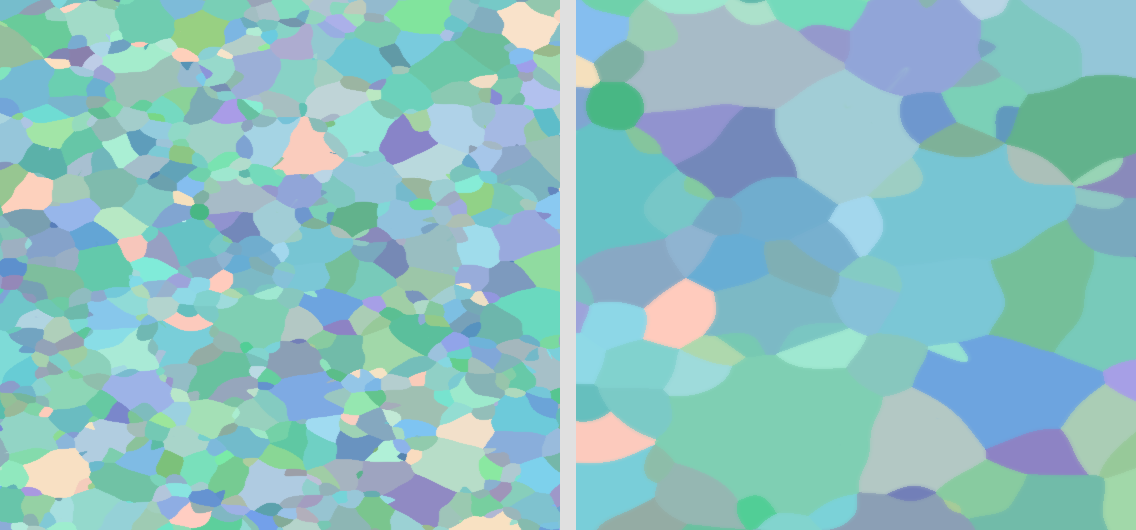
Left, the full canvas; right, a detail of the centre.
This pattern is drawn by a Shadertoy shader. Its source:

```glsl
// Mosaic of flattened pastel grains in teal, blue and green with a few warm ones.
// Each grain is a cell of an additively weighted Voronoi diagram: a random radius
// per site makes large rounded grains push small ones into the gaps.

#define ROWS 35.0         // grid rows over the canvas height
#define STRETCH 1.42      // width to height ratio of the grains
#define MAX_RADIUS 1.5    // weight of the largest grains, in grid cells
#define SIZE_CONTRAST 4.0 // higher means fewer large grains
#define WOBBLE 0.07       // waviness of the grain outlines
#define EDGE_SOFT 0.0022  // edge width as a share of the height
#define TINT_SPREAD 0.26  // colour variation inside a family
#define SHADE_SPREAD 0.15 // brightness variation inside a family

vec3 hash3(vec2 cell, float seed) {
    vec3 q = fract(vec3(cell.xyx + seed) * vec3(0.1031, 0.1030, 0.0973));
    q += dot(q, q.yxz + 33.33);
    return fract((q.xxy + q.yzz) * q.zyx);
}

// Picks a colour family by its share, then varies tint and shade.
vec3 grainColor(vec2 cell) {
    vec3 pick = hash3(cell, 71.7);
    vec3 tint = hash3(cell, 139.3) - 0.5;
    float family = pick.x;
    vec3 color = vec3(0.56, 0.81, 0.77);                         // teal
    if (family > 0.35) color = vec3(0.56, 0.74, 0.80);           // mist blue
    if (family > 0.63) color = vec3(0.50, 0.64, 0.80);           // periwinkle
    if (family > 0.80) color = vec3(0.49, 0.80, 0.62);           // green
    float spread = 1.0;
    if (family > 0.945) { color = vec3(0.96, 0.88, 0.77); spread = 0.25; } // cream
    if (family > 0.982) { color = vec3(0.98, 0.81, 0.74); spread = 0.25; } // pink
    color += spread * TINT_SPREAD * tint * vec3(1.1, 0.6, 0.7);
    color += spread * SHADE_SPREAD * (pick.y - 0.5);
    return clamp(color, 0.0, 1.0);
}

void mainImage(out vec4 fragColor, in vec2 fragCoord) {
    vec2 p = fragCoord / iResolution.y * ROWS * vec2(1.0 / STRETCH, 1.0) + 40.0;

    // Layered sines bend the outlines a little.
    p += WOBBLE * sin(p.yx * vec2(2.3, 1.9) + vec2(0.4, 1.7));
    p += 0.5 * WOBBLE * sin(p.yx * vec2(5.1, 4.3) + p.xy);

    // Find the nearest and second nearest weighted sites.
    vec2 home = floor(p);
    float nearest = 1e3, second = 1e3;
    vec2 nearCell = home, nextCell = home;
    vec2 nearDir = vec2(0.0), nextDir = vec2(0.0);
    for (int j = -3; j <= 3; j++) {
        for (int i = -3; i <= 3; i++) {
            vec2 cell = home + vec2(i, j);
            vec3 site = hash3(cell, 11.9);
            vec2 toPoint = p - cell - site.xy;
            float len = length(toPoint);
            float dist = len - MAX_RADIUS * pow(site.z, SIZE_CONTRAST);
            vec2 dir = toPoint / max(len, 1e-4);
            if (dist < nearest) {
                second = nearest; nextCell = nearCell; nextDir = nearDir;
                nearest = dist; nearCell = cell; nearDir = dir;
            } else if (dist < second) {
                second = dist; nextCell = cell; nextDir = dir;
            }
        }
    }

    // Blend both colours across the shared edge.
    float edge = (second - nearest) / max(length(nearDir - nextDir), 0.15);
    float soft = ROWS * max(EDGE_SOFT, 1.0 / iResolution.y);
    float blend = 0.5 - 0.5 * smoothstep(-soft, soft, edge);
    vec3 color = mix(grainColor(nearCell), grainColor(nextCell), blend);
    fragColor = vec4(color, 1.0);
}
```
